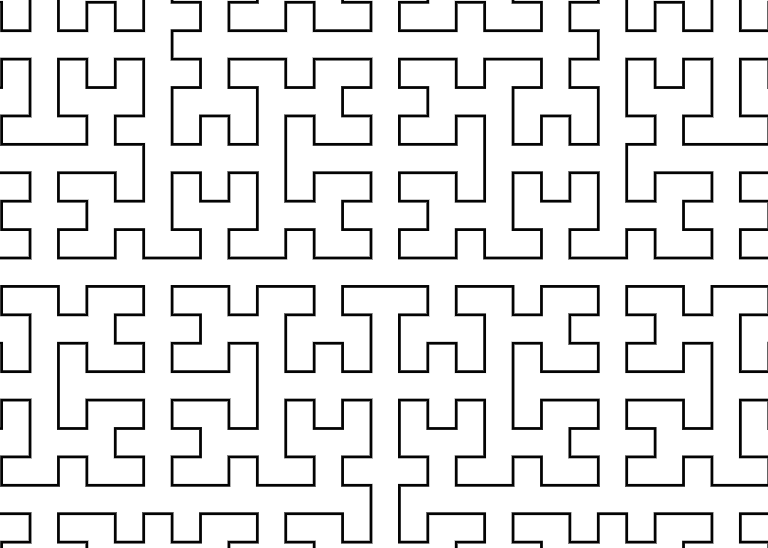
Reproduce this pattern procedurally as a WebGL 1 fragment shader.

```glsl
precision highp float;
// A Hilbert curve of order five drawn as a thin black line on white.
// Each grid cell finds its index along the curve; neighbouring cells
// whose indices differ by one are joined by a straight segment.

uniform vec2 u_resolution;

// Position of a cell along the 32 x 32 curve (y grows downwards).
float hilbertIndex(vec2 cell) {
  float index = 0.0;
  float size = 16.0;
  cell = mod(cell, 32.0);
  for (int level = 0; level < 5; level++) {
    vec2 quadrant = step(size - 0.5, cell);
    cell -= quadrant * size;
    index += size * size * (3.0 * quadrant.x + quadrant.y - 2.0 * quadrant.x * quadrant.y);
    // The two end quadrants are transposed, the last one also turned.
    if (quadrant.y < 0.5) {
      if (quadrant.x > 0.5) cell = size - 1.0 - cell;
      cell = cell.yx;
    }
    size *= 0.5;
  }
  return index;
}

// Square-ended distance to the segment from the origin along a unit axis.
float armDistance(vec2 p, vec2 axis) {
  vec2 offset = abs(p - axis * clamp(dot(p, axis), 0.0, 1.0));
  return max(offset.x, offset.y);
}

void main() {
  // Grid space: one unit per cell, origin at the centre of the curve.
  float pixel = 27.03 / u_resolution.x;
  vec2 p = (gl_FragCoord.xy - 0.5 * u_resolution) * pixel - vec2(0.042, 0.063);
  p.y = -p.y;

  vec2 cell = floor(p) + 16.0;
  vec2 local = fract(p) - 0.5;
  float index = hilbertIndex(cell);

  // Nearest arm among the four directions that the curve really takes.
  float nearest = 1.0;
  vec2 axis = vec2(1.0, 0.0);
  for (int side = 0; side < 4; side++) {
    float stepAlong = abs(hilbertIndex(cell + axis) - index);
    if (abs(stepAlong - 1.0) < 0.5) nearest = min(nearest, armDistance(local, axis));
    axis = vec2(-axis.y, axis.x);
  }

  // Line coverage, smoothed over one pixel.
  float ink = clamp((0.049 - nearest) / pixel + 0.5, 0.0, 1.0);
  gl_FragColor = vec4(vec3(mix(1.0, 0.01, ink)), 1.0);
}
```
